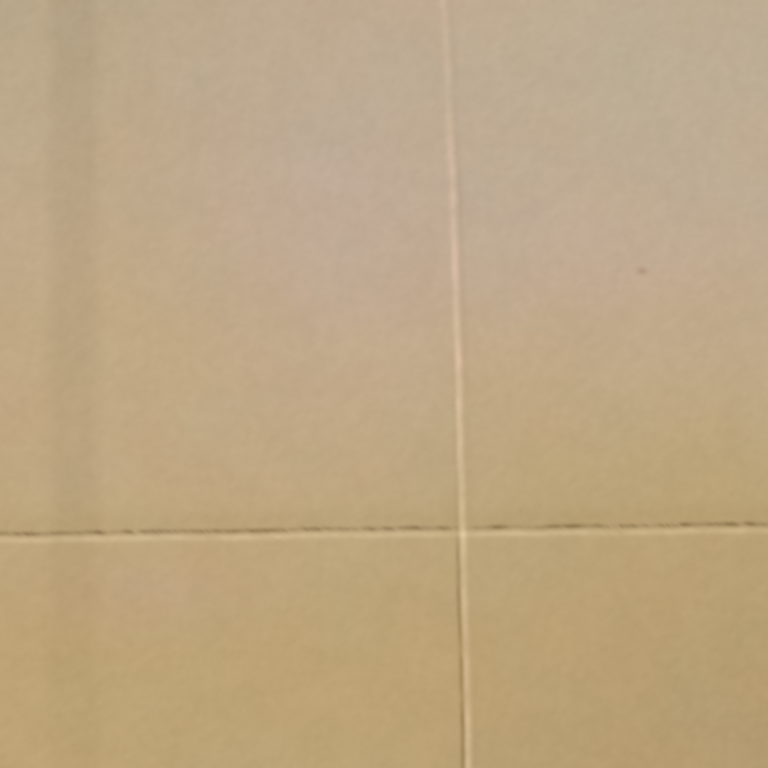
Give the GLSL for this texture, as a WebGL 1 fragment shader.

```glsl
precision highp float;
// Warm beige paper with two crossing pressed creases, a soft shaded band and fine grain.

uniform vec2 u_resolution;

float hash(vec2 p) {
  vec3 q = fract(vec3(p.xyx) * 0.1031);
  q += dot(q, q.yzx + 33.33);
  return fract((q.x + q.y) * q.z);
}

float valueNoise(vec2 p) {
  vec2 cell = floor(p);
  vec2 f = fract(p);
  f = f * f * (3.0 - 2.0 * f);
  float low = mix(hash(cell), hash(cell + vec2(1.0, 0.0)), f.x);
  float high = mix(hash(cell + vec2(0.0, 1.0)), hash(cell + 1.0), f.x);
  return mix(low, high, f.y);
}

// Layered noise centred on zero.
float fbm(vec2 p) {
  float sum = 0.0;
  float amplitude = 0.5;
  for (int i = 0; i < 4; i++) {
    sum += amplitude * (valueNoise(p) - 0.5);
    p = mat2(0.8, 0.6, -0.6, 0.8) * p * 2.03 + 17.0;
    amplitude *= 0.5;
  }
  return sum;
}

// Soft ridge of unit height around zero.
float ridge(float d, float width) {
  return exp(-d * d / (width * width));
}

float glow(vec2 uv, vec2 center, vec2 radius) {
  vec2 d = (uv - center) / radius;
  return exp(-dot(d, d));
}

// Vertical colour ramp with broad tinted patches.
vec3 paperColor(vec2 uv) {
  vec3 ochre = vec3(0.738, 0.640, 0.463);
  vec3 sand = vec3(0.756, 0.664, 0.532);
  vec3 rose = vec3(0.752, 0.671, 0.574);
  float height = uv.y + 0.08 * fbm(uv * 5.0);
  vec3 color = mix(ochre, sand, smoothstep(0.14, 0.54, height));
  color = mix(color, rose, smoothstep(0.48, 0.80, height));
  color += vec3(0.000, 0.000, 0.026) * glow(uv, vec2(0.43, 0.66), vec2(0.16, 0.20));
  color += vec3(0.004, 0.000, 0.016) * glow(uv, vec2(0.75, 0.66), vec2(0.18, 0.10));
  color += vec3(-0.010, 0.008, 0.008) * glow(uv, vec2(0.88, 0.94), vec2(0.22, 0.16));
  color -= vec3(0.024, 0.012, 0.020) * glow(uv, vec2(0.05, 1.0), vec2(0.32, 0.18));
  color -= vec3(0.000, 0.006, 0.026) * glow(uv, vec2(0.08, 0.70), vec2(0.22, 0.28));
  color -= vec3(0.014, 0.012, 0.034) * glow(uv, vec2(0.90, 0.38), vec2(0.34, 0.12));
  color -= vec3(0.034, 0.034, 0.024) * glow(uv, vec2(1.0, 0.0), vec2(0.34, 0.24));
  color += vec3(0.008, 0.004, 0.034) * glow(uv, vec2(0.20, 0.23), vec2(0.12, 0.05));
  return color;
}

// Broken dark groove over a pale lower lip.
vec3 horizontalCrease(vec2 uv) {
  float line = 0.305 + 0.013 * uv.x + 0.003 * fbm(vec2(uv.x * 30.0, 3.0));
  float d = uv.y - line;
  float slanted = uv.x + 0.8 * d;
  float broken = clamp(0.62 + 1.5 * fbm(vec2(slanted * 85.0, 9.0)), 0.1, 1.0);
  float patchy = clamp(0.75 + 1.0 * fbm(vec2(slanted * 45.0, 21.0)), 0.25, 1.1);
  float junction = 1.0 - 0.85 * ridge(uv.x - 0.602, 0.011);
  vec3 groove = vec3(0.150, 0.145, 0.130) * ridge(d, 0.0034) * broken * junction;
  vec3 lip = vec3(0.070, 0.072, 0.075) * ridge(d + 0.0085, 0.0044) * patchy;
  vec3 slope = vec3(0.014, 0.014, 0.016) * ridge(d - 0.012, 0.014);
  return lip - groove - slope;
}

// Pale uneven ridge bending slightly left toward the top, shaded on one flank.
vec3 verticalCrease(vec2 uv) {
  float line = 0.610 - 0.026 * uv.y - 0.007 * pow(uv.y, 6.0);
  line += 0.003 * fbm(vec2(5.0, uv.y * 40.0));
  float d = uv.x - line;
  float fade = 1.0 - 0.55 * smoothstep(0.74, 0.86, uv.y);
  float uneven = clamp(0.85 + 1.3 * fbm(vec2(2.0, uv.y * 32.0)), 0.25, 1.25);
  float upper = smoothstep(0.30, 0.75, uv.y);
  float below = 1.0 - smoothstep(0.27, 0.31, uv.y);
  vec3 light = mix(vec3(0.078, 0.075, 0.085), vec3(0.082, 0.064, 0.060), upper);
  vec3 color = light * ridge(d, 0.0052) * fade * uneven;
  color -= vec3(0.025 + 0.075 * below) * ridge(d + 0.0065, 0.0034) * (1.0 - upper) * uneven;
  color -= vec3(0.024) * ridge(d - 0.009, 0.0050) * mix(0.3, 1.0, upper) * fade;
  return color;
}

void main() {
  vec2 uv = gl_FragCoord.xy / u_resolution;
  vec3 color = paperColor(uv);

  // Faint upright band near the left side
  float band = smoothstep(0.050, 0.080, uv.x) * (1.0 - smoothstep(0.112, 0.140, uv.x));
  color -= vec3(0.026, 0.024, 0.022) * band * mix(0.5, 1.0, smoothstep(0.1, 0.5, uv.y));

  // Creases
  color += horizontalCrease(uv) + verticalCrease(uv);

  // Small speck
  color -= vec3(0.06, 0.08, 0.08) * glow(uv, vec2(0.836, 0.647), vec2(0.007, 0.005));

  // Mottling, colour drift and fibre grain
  color += 0.018 * fbm(uv * 22.0);
  color += vec3(0.016, -0.006, -0.016) * fbm(uv * 11.0 + 40.0);
  color += 0.030 * fbm(mat2(0.8, -0.6, 0.6, 0.8) * uv * vec2(90.0, 115.0));

  gl_FragColor = vec4(clamp(color, 0.0, 1.0), 1.0);
}
```
